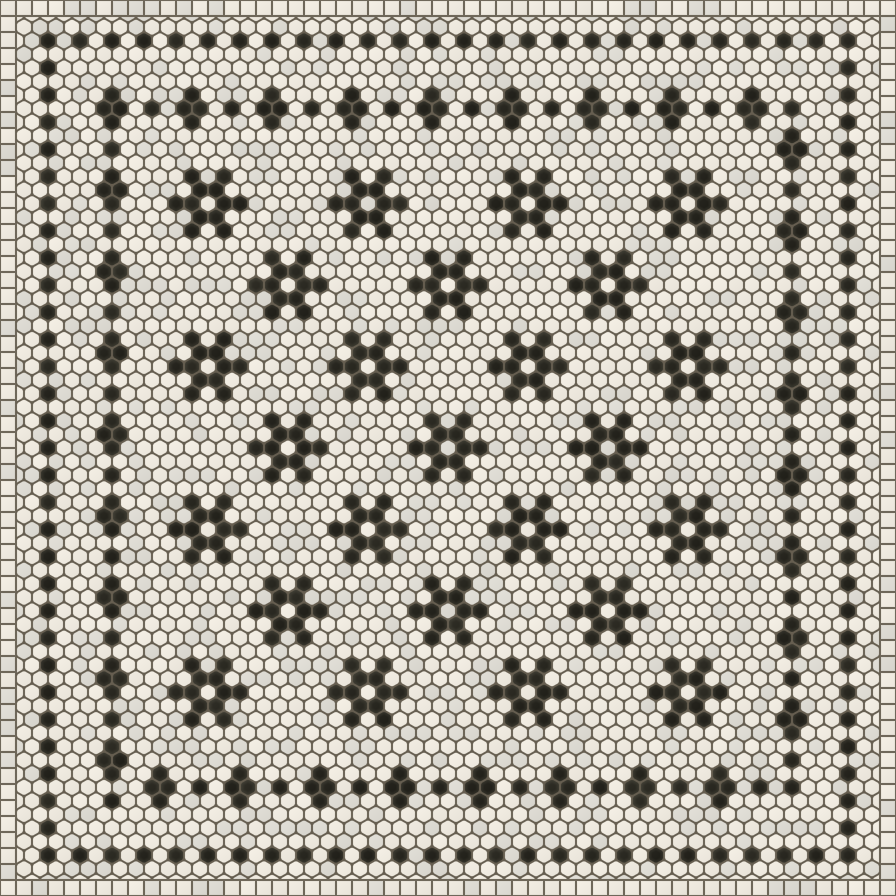
Give the GLSL for this pattern, as a Shadertoy shader.

```glsl
// Hexagon mosaic floor: dark star flowers inside a diamond border, a dotted border and a square-tile frame.

const float PITCH = 1.0 / 56.0;        // horizontal tile spacing, also the frame width
const float ROW = 0.01515;             // vertical spacing of the hexagon rows
const float TILE_RADIUS = 0.438;       // half width of a tile, in pitches
const float EDGE_SOFTNESS = 0.045;     // worn tile edge, in pitches
const float GREY_SHARE = 0.24;         // share of the light tiles that are greyish
const vec3 CREAM = vec3(0.935, 0.915, 0.875);
const vec3 PALE_GREY = vec3(0.865, 0.855, 0.825);
const vec3 BLACK = vec3(0.135, 0.130, 0.105);
const vec3 CHARCOAL = vec3(0.235, 0.228, 0.190);
const vec3 GROUT = vec3(0.400, 0.370, 0.315);

float hash(vec2 p) {
    return fract(sin(dot(p, vec2(127.1, 311.7))) * 43758.5453);
}

// Wraps a coordinate to a period centred on zero
float wrap(float x, float period) {
    return mod(x + 0.5 * period, period) - 0.5 * period;
}

bool inRange(float x, float low, float high) {
    return x > low && x < high;
}

// Cell coordinates: x in pitches, y in rows; odd rows sit at half pitches
vec2 nearestHex(vec2 p) {
    vec2 evenCell = vec2(floor(p.x + 0.5), 2.0 * floor(0.5 * p.y + 0.5));
    vec2 oddCell = vec2(floor(p.x) + 0.5, 2.0 * floor(0.5 * p.y) + 1.0);
    vec2 toEven = (p - evenCell) * vec2(1.0, 0.866);
    vec2 toOdd = (p - oddCell) * vec2(1.0, 0.866);
    return dot(toEven, toEven) < dot(toOdd, toOdd) ? evenCell : oddCell;
}

// Hexagon distance with slightly rounded corners
float hexDistance(vec2 p) {
    vec2 a = abs(p);
    return max(max(a.x, dot(a, vec2(0.5, 0.866))), 0.93 * length(a));
}

// Six two-tile arms around a light centre
bool isStar(vec2 p) {
    vec2 a = abs(p);
    float steps = a.x + 0.5 * a.y;
    bool onArm = a.y < 0.1 || abs(a.y - 2.0 * a.x) < 0.1;
    return onArm && inRange(steps, 0.1, 2.1);
}

// Four tiles around a tile edge
bool isDiamond(vec2 p) {
    return 2.0 * abs(p.x) + abs(p.y) < 1.1;
}

// Diamonds every five tiles with single dots between them
bool isDiamondRow(vec2 p) {
    float x = wrap(p.x, 5.0);
    return isDiamond(vec2(x, p.y)) || (abs(p.y) < 0.1 && abs(x) > 2.4);
}

// Diamonds every six rows along a column of dots
bool isDiamondColumn(vec2 p) {
    return isDiamond(vec2(p.x, wrap(p.y, 6.0))) || abs(p.x) < 0.1;
}

bool isDark(vec2 c) {
    vec2 a = abs(c);

    // Staggered flower field
    if (a.x < 17.5 && a.y < 20.5) {
        vec2 first = vec2(wrap(c.x, 10.0), wrap(c.y, 12.0));
        vec2 second = vec2(wrap(c.x - 5.0, 10.0), wrap(c.y - 6.0, 12.0));
        return isStar(first) || isStar(second);
    }

    // Outer dotted border
    bool dotRow = abs(a.y - 30.0) < 0.1 && a.x < 25.1 && mod(a.x, 2.0) == 1.0;
    bool dotColumn = abs(a.x - 25.0) < 0.1 && a.y < 30.1;

    // Inner diamond border
    bool top = inRange(c.x, -21.6, 21.6) && isDiamondRow(c - vec2(-21.0, 25.0));
    bool bottom = inRange(c.x, -19.1, 21.6) && isDiamondRow(c - vec2(-18.0, -25.0));
    bool left = a.y < 26.1 && isDiamondColumn(c - vec2(-21.0, 25.0));
    bool right = a.y < 25.1 && isDiamondColumn(c - vec2(21.5, 22.0));
    return dotRow || dotColumn || top || bottom || left || right;
}

void mainImage(out vec4 fragColor, in vec2 fragCoord) {
    vec2 uv = fragCoord / iResolution.xy;
    float pixel = 1.0 / (min(iResolution.x, iResolution.y) * PITCH);
    vec2 toBorder = min(uv, 1.0 - uv);
    float frameDepth = min(toBorder.x, toBorder.y) / PITCH;

    // Pick the square frame tile or the hexagon under this point
    vec2 cell, local;
    float dist;
    bool dark = false;
    if (frameDepth < 1.0) {
        cell = floor(uv / PITCH) + 200.0;
        local = fract(uv / PITCH) - 0.5;
        dist = max(abs(local.x), abs(local.y));
    } else {
        vec2 grid = (uv - 0.5) / vec2(PITCH, ROW);
        cell = nearestHex(grid);
        local = (grid - cell) * vec2(1.0, 0.866);
        dist = max(hexDistance(local), 1.5 - frameDepth);
        dark = isDark(cell);
    }

    // Glaze colour with a small change per tile and a lit upper left
    float tint = hash(cell + 17.3);
    vec3 light = mix(CREAM, PALE_GREY, step(hash(cell), GREY_SHARE)) + 0.025 * (tint - 0.5);
    float rim = smoothstep(0.15, TILE_RADIUS, dist);
    vec3 ink = mix(BLACK, CHARCOAL, clamp(0.6 * rim + 0.5 * tint - 0.1, 0.0, 1.0));
    vec3 glaze = (dark ? ink : light) + 0.03 * dot(local, vec2(-0.7, 0.7));

    // Grout joints
    float blur = max(EDGE_SOFTNESS, 0.6 * pixel);
    float joint = smoothstep(TILE_RADIUS - blur, TILE_RADIUS + blur, dist);
    fragColor = vec4(mix(glaze, GROUT, joint), 1.0);
}
```
